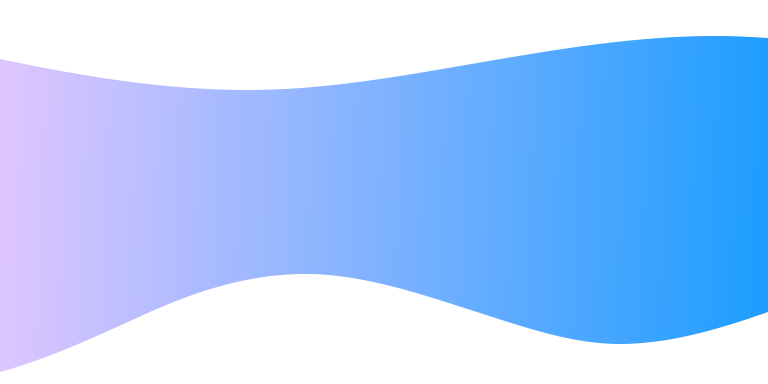
This background is drawn by a Shadertoy shader. Its source:

```glsl
// Cubic segment between two knots of (x, height, slope)
float hermite(vec3 a, vec3 b, float x) {
    float span = b.x - a.x;
    float t = clamp((x - a.x) / span, 0.0, 1.0);
    float s = 1.0 - t;
    return a.y * s * s * (1.0 + 2.0 * t) + b.y * t * t * (3.0 - 2.0 * t)
         + span * t * s * (a.z * s - b.z * t);
}

// Upper border of the ribbon
float upperEdge(float x) {
    vec3 knots[5] = vec3[5](
        vec3(0.0, 0.8464, -0.42), vec3(0.323, 0.7656, 0.0),
        vec3(0.625, 0.8372, 0.344), vec3(0.931, 0.9063, 0.0),
        vec3(1.0, 0.901, -0.14));
    float height = knots[0].y;
    for (int i = 0; i < 4; i++)
        if (x >= knots[i].x) height = hermite(knots[i], knots[i + 1], x);
    return height;
}

// Lower border of the ribbon
float lowerEdge(float x) {
    vec3 knots[6] = vec3[6](
        vec3(0.0, 0.0313, 0.54), vec3(0.1953, 0.1875, 0.9),
        vec3(0.397, 0.2865, 0.0), vec3(0.625, 0.1849, -0.64),
        vec3(0.807, 0.1042, 0.0), vec3(1.0, 0.1875, 0.7));
    float height = knots[0].y;
    for (int i = 0; i < 5; i++)
        if (x >= knots[i].x) height = hermite(knots[i], knots[i + 1], x);
    return height;
}

void mainImage(out vec4 fragColor, in vec2 fragCoord) {
    vec2 uv = fragCoord / iResolution.xy;

    // Slightly tilted lilac to blue gradient
    float blend = clamp(uv.x + 0.02 * (0.5 - uv.y), 0.0, 1.0);
    vec3 ribbon = mix(vec3(0.873, 0.775, 1.0), vec3(0.115, 0.618, 1.0), blend);

    // Ribbon coverage with a one-pixel soft edge
    float inside = min(upperEdge(uv.x) - uv.y, uv.y - lowerEdge(uv.x));
    float coverage = clamp(inside * iResolution.y + 0.5, 0.0, 1.0);

    fragColor = vec4(mix(vec3(1.0), ribbon, coverage), 1.0);
}
```
